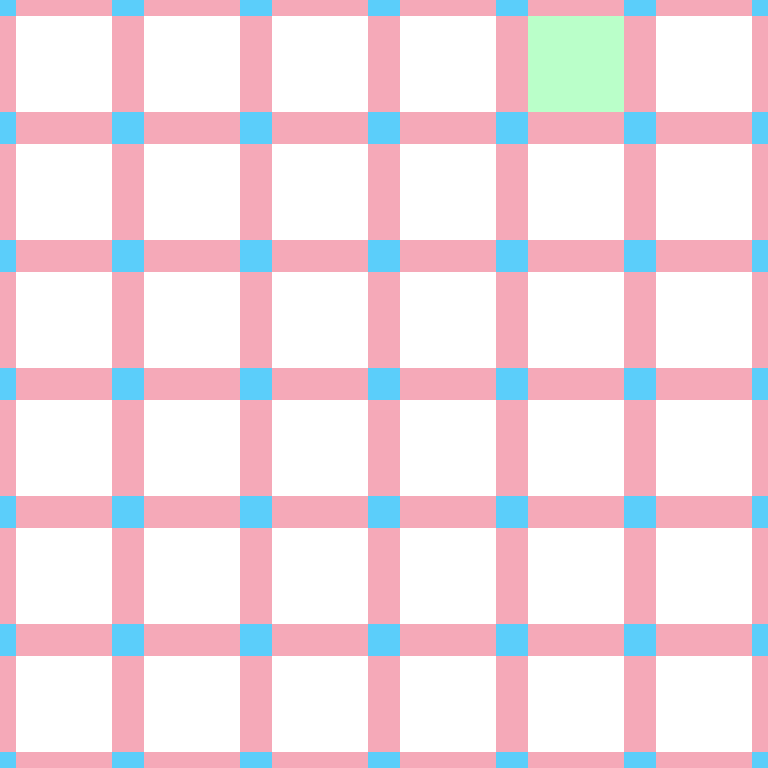
Write a Shadertoy shader that draws this pattern.

```glsl
// Pink lattice on white with blue crossings and a single mint tile.

const float CELLS = 6.0;                 // repeats across and down
const float HALF_BAND = 0.125;           // half the band width, in cells
const vec2 ACCENT_CELL = vec2(4.0, 5.0); // column and row from the lower left

const vec3 TILE = vec3(1.0);
const vec3 BAND = vec3(0.961, 0.663, 0.722);
const vec3 CROSSING = vec3(0.357, 0.808, 0.98);
const vec3 ACCENT = vec3(0.729, 1.0, 0.788);

// Coverage of the vertical (x) and horizontal (y) bands centred on cell borders.
vec2 bandCoverage(vec2 grid, float pixel) {
    vec2 borderDistance = 0.5 - abs(fract(grid) - 0.5);
    return clamp((HALF_BAND - borderDistance) / pixel + 0.5, 0.0, 1.0);
}

void mainImage(out vec4 fragColor, in vec2 fragCoord) {
    float pixel = CELLS / iResolution.y;
    vec2 grid = fragCoord * pixel;
    vec2 band = bandCoverage(grid, pixel);

    // Tile interior
    bool isAccent = all(equal(floor(grid), ACCENT_CELL));
    vec3 tile = isAccent ? ACCENT : TILE;

    // Bands, with their own colour where they cross
    vec3 betweenRows = mix(tile, BAND, band.x);
    vec3 alongRow = mix(BAND, CROSSING, band.x);
    fragColor = vec4(mix(betweenRows, alongRow, band.y), 1.0);
}
```
